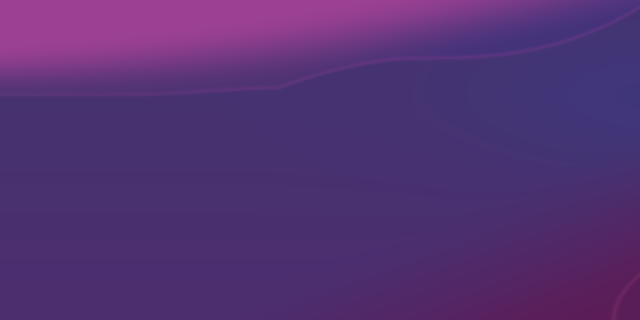
This background is drawn by a Shadertoy shader. Its source:

```glsl
// Height of the upper wave's lower edge
float waveEdge(float x) {
    float shelf = 0.700 + 0.022 * smoothstep(0.2, 0.45, x);
    float shoulder = 1.0 - pow(1.0 - clamp((x - 0.436) / 0.21, 0.0, 1.0), 1.7);
    float sweep = pow(clamp((x - 0.65) / 0.35, 0.0, 1.0), 2.7);
    return shelf + 0.092 * shoulder + 0.16 * sweep;
}

// Soft line centred on a signed distance of zero
float rim(float dist, float width) {
    return exp(-dist * dist / (width * width));
}

// Indigo field with a blue glow at right and wine in the lower corner
vec3 backdrop(vec2 uv) {
    vec3 color = mix(vec3(0.298, 0.180, 0.435), vec3(0.275, 0.195, 0.437), smoothstep(0.0, 0.75, uv.y));
    vec2 toGlow = (uv - vec2(1.02, 0.70)) / vec2(0.30, 0.24);
    color = mix(color, vec3(0.245, 0.215, 0.480), 0.9 * exp(-dot(toGlow, toGlow)));
    float diagonal = 0.82 * (uv.x - 0.39) - uv.y;
    return mix(color, vec3(0.365, 0.105, 0.335), smoothstep(-0.1, 0.55, diagonal));
}

// Magenta light fading down to the wave's edge
vec3 waveColor(vec2 uv) {
    float fadeStart = 0.69 + 0.25 * uv.x * uv.x;
    float fadeWidth = 0.17 + 0.10 * uv.x;
    float light = smoothstep(fadeStart, fadeStart + fadeWidth, uv.y);
    vec3 shade = mix(vec3(0.310, 0.200, 0.450), vec3(0.265, 0.200, 0.475), smoothstep(0.4, 0.8, uv.x));
    return mix(shade, vec3(0.607, 0.250, 0.575), light);
}

void mainImage(out vec4 fragColor, in vec2 fragCoord) {
    vec2 uv = fragCoord / iResolution.xy;
    float aspect = iResolution.x / iResolution.y;
    float pixel = 1.0 / iResolution.y;
    vec3 color = backdrop(uv);

    // Upper wave and its thin highlight
    float waveDist = uv.y - waveEdge(uv.x);
    color = mix(color, waveColor(uv), smoothstep(-pixel, pixel, waveDist));
    float rimStrength = mix(0.25, 0.38, smoothstep(0.2, 0.6, uv.x));
    color = mix(color, vec3(0.470, 0.220, 0.540), rimStrength * rim(waveDist - 0.004, 0.007));

    // Curved fold in the lower right corner
    float foldDist = aspect * (uv.x - 0.957 - 2.05 * uv.y * uv.y);
    color = mix(color, vec3(0.350, 0.115, 0.345), smoothstep(-pixel, pixel, foldDist));
    color = mix(color, vec3(0.490, 0.190, 0.410), 0.45 * rim(foldDist - 0.004, 0.009));

    fragColor = vec4(color, 1.0);
}
```
